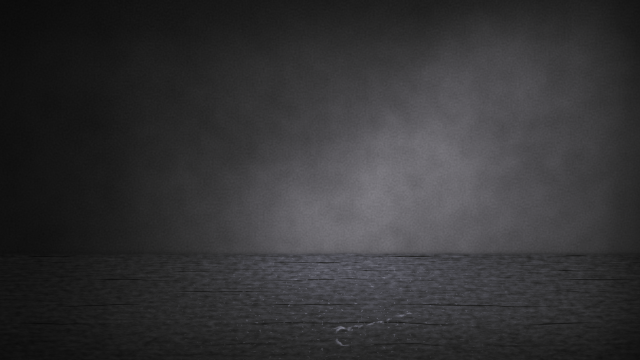
Give the GLSL for this background, as a WebGL 1 fragment shader.

```glsl
precision highp float;
uniform vec2 u_resolution;

vec2 hashGradient(vec2 cell) {
  vec2 k = vec2(dot(cell, vec2(127.1, 311.7)), dot(cell, vec2(269.5, 183.3)));
  return fract(sin(k) * 43758.5) * 2.0 - 1.0;
}

float gradientNoise(vec2 p) {
  vec2 i = floor(p), f = fract(p);
  vec2 u = f * f * f * (f * (f * 6.0 - 15.0) + 10.0);
  float low = mix(dot(hashGradient(i), f),
                  dot(hashGradient(i + vec2(1, 0)), f - vec2(1, 0)), u.x);
  float high = mix(dot(hashGradient(i + vec2(0, 1)), f - vec2(0, 1)),
                   dot(hashGradient(i + vec2(1, 1)), f - vec2(1, 1)), u.x);
  return mix(low, high, u.y);
}

float fbm(vec2 p) {
  float sum = 0.0, amplitude = 0.5;
  for (int i = 0; i < 5; i++) {
    sum += amplitude * gradientNoise(p);
    p = mat2(1.6, 1.2, -1.2, 1.6) * p + 7.3;
    amplitude *= 0.5;
  }
  return sum;
}

float glow(vec2 p, vec2 center, vec2 radius) {
  vec2 d = (p - center) / radius;
  return exp(-dot(d, d));
}

float wallLight(vec2 p) {
  float light = 0.085 + 0.23 * glow(p, vec2(1.02, 0.4), vec2(0.55, 0.5));
  light += 0.1 * glow(p, vec2(1.7, 0.5), vec2(0.55, 0.5));

  // Soft slanted beam falling from the upper right
  float across = dot(p - vec2(0.6, 0.36), vec2(0.65, -0.76));
  across += 0.12 * fbm(p * 3.0);
  float beam = smoothstep(-0.14, 0.16, across) * (1.0 - smoothstep(0.22, 0.6, across));
  light += 0.11 * beam * glow(p, vec2(1.15, 0.5), vec2(0.62, 0.55));

  // Mottled plaster and fine grain
  light *= 1.0 + 0.32 * fbm(p * vec2(5.0, 4.0) + 3.0) + 0.16 * fbm(p * 19.0);
  light *= 1.0 - 0.25 * smoothstep(0.8, 1.05, p.y);
  return light + (0.015 + 0.07 * light) * gradientNoise(p * 170.0);
}

float floorLight(vec2 p, float horizon) {
  float depth = horizon - p.y;
  float nearness = 0.25 + depth / horizon;
  float light = 0.105 + 0.13 * glow(p, vec2(0.98, 0.2), vec2(0.55, 0.3));
  light += 0.1 * glow(p, vec2(0.92, 0.265), vec2(0.3, 0.075));
  light += 0.06 * glow(p, vec2(1.5, 0.24), vec2(0.45, 0.2));

  // Rough boards, stretched along their length
  float relief = fbm(vec2(p.x * 13.0, log(nearness) * 30.0));
  float fine = fbm(vec2(p.x * 50.0, p.y * 105.0));
  light *= 1.0 + 0.5 * relief + 0.7 * fine;

  // Thin, broken dark seams
  float row = log(nearness) * 5.0 + 0.5 * fbm(p * vec2(2.5, 9.0));
  float seam = 1.0 - smoothstep(0.0, 0.055, abs(fract(row) - 0.5));
  seam *= smoothstep(-0.08, 0.3, gradientNoise(vec2(p.x * 4.0, floor(row) * 3.7)));
  light *= 1.0 - 0.45 * seam;

  // Scattered wet glints
  float sparkle = smoothstep(0.22, 0.55, gradientNoise(p * vec2(110.0, 150.0)));
  light += 0.15 * sparkle * glow(p, vec2(0.95, 0.13), vec2(0.4, 0.17));

  // Bright rim of a shallow puddle, hooking down at its left end
  vec2 q = p + 0.025 * vec2(fbm(p * 24.0), fbm(p * 24.0 + 9.0));
  float rimY = 0.09 + 0.045 * smoothstep(0.93, 1.2, q.x);
  float rim = exp(-pow((q.y - rimY) / 0.003, 2.0));
  rim *= smoothstep(0.92, 0.95, q.x) * (1.0 - smoothstep(1.1, 1.25, q.x));
  float hook = exp(-pow((length((q - vec2(0.96, 0.064)) / vec2(1.0, 0.8)) - 0.03) / 0.0035, 2.0));
  hook *= 1.0 - smoothstep(0.95, 0.985, q.x);
  float broken = smoothstep(-0.35, 0.25, gradientNoise(p * 65.0));
  light += (0.22 * rim + 0.28 * hook) * broken;

  return light * (1.0 - 0.22 * smoothstep(0.15, 0.3, depth));
}

void main() {
  vec2 p = gl_FragCoord.xy / u_resolution.y;
  float aspect = u_resolution.x / u_resolution.y;
  p.x *= 1.7778 / aspect;

  float horizon = 0.295 + 0.003 * gradientNoise(vec2(p.x * 14.0, 2.0));
  float onWall = smoothstep(horizon - 0.005, horizon + 0.005, p.y);
  float light = mix(floorLight(p, horizon), wallLight(p), onWall);

  // Contact shadow and darkened sides
  light *= 1.0 - 0.1 * exp(-pow((p.y - horizon) / 0.008, 2.0));
  light *= mix(0.72, 1.0, smoothstep(0.0, 0.45, p.x));
  light *= 1.0 - 0.3 * smoothstep(1.6, 1.82, p.x);

  vec3 coolTint = mix(vec3(1.0), mix(vec3(0.98, 0.98, 1.08), vec3(1.0, 0.985, 1.035), onWall),
                      smoothstep(0.1, 0.35, light));
  gl_FragColor = vec4(clamp(light * coolTint, 0.0, 1.0), 1.0);
}
```
